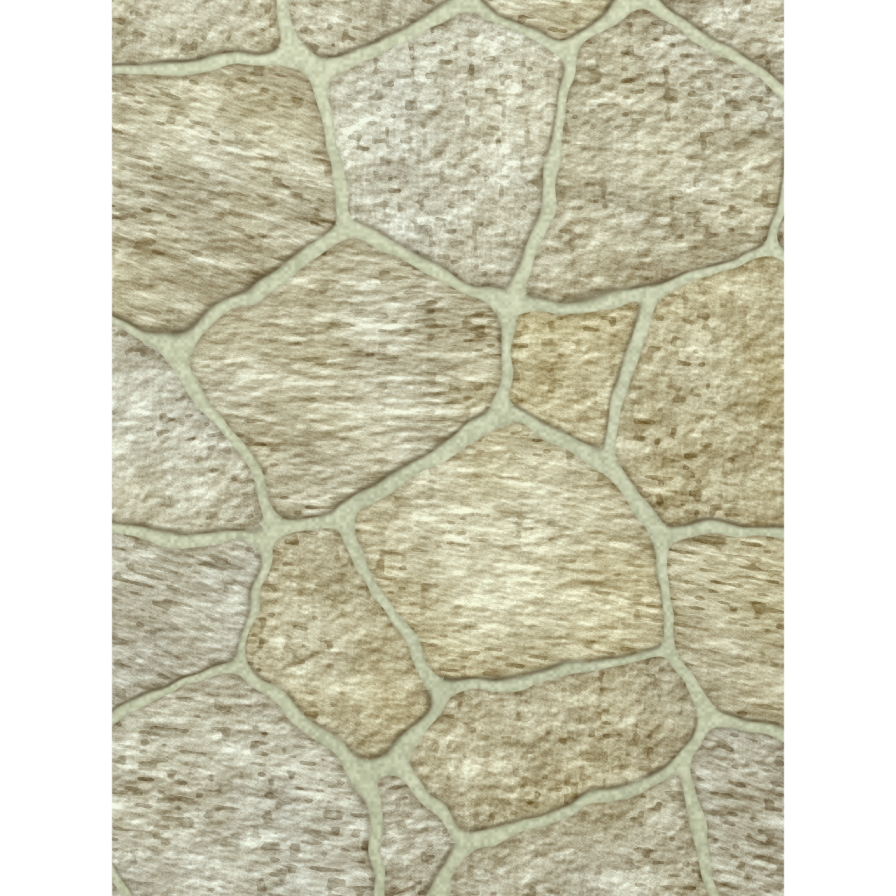
Write a Shadertoy shader that draws this texture.

```glsl
#define PANEL_LEFT 0.125
#define PANEL_RIGHT 0.875
#define STONE_GRID vec2(3.7, 4.5)
#define SIZE_SPREAD 0.028
#define JOINT_HALF_WIDTH 0.0065
#define RELIEF_STRENGTH 1.35
#define PIT_DEPTH 0.42
#define DARK_STONE vec3(0.51, 0.46, 0.33)
#define PALE_STONE vec3(0.87, 0.87, 0.77)
#define JOINT_COLOR vec3(0.78, 0.80, 0.68)

float hash(vec2 p) {
    return fract(sin(dot(p, vec2(127.1, 311.7))) * 43758.5453);
}

float noise(vec2 p) {
    vec2 cell = floor(p), f = fract(p);
    f = f * f * (3.0 - 2.0 * f);
    return mix(mix(hash(cell), hash(cell + vec2(1, 0)), f.x),
               mix(hash(cell + vec2(0, 1)), hash(cell + vec2(1, 1)), f.x), f.y);
}

float fbm(vec2 p) {
    float sum = 0.0, amplitude = 0.533;
    for (int i = 0; i < 4; i++) {
        sum += amplitude * noise(p);
        p = mat2(1.6, 1.2, -1.2, 1.6) * p + 7.3;
        amplitude *= 0.5;
    }
    return sum;
}

// Weighted Voronoi site: position in xy, weight in z
vec3 stoneSite(vec2 cell) {
    vec2 jitter = vec2(hash(cell + 3.1), hash(cell + 17.7));
    return vec3((cell + 0.05 + 0.9 * jitter) / STONE_GRID, SIZE_SPREAD * hash(cell + 41.3));
}

float siteDistance(vec2 p, vec3 site) {
    vec2 d = p - site.xy;
    return dot(d, d) - site.z;
}

// Returns the rounded distance to the stone border, its id and outward normal
float findStone(vec2 p, out vec2 id, out vec2 normal) {
    vec2 base = floor(p * STONE_GRID);
    float nearest = 1e5;
    for (int y = -2; y <= 2; y++)
    for (int x = -2; x <= 2; x++) {
        vec2 cell = base + vec2(x, y);
        float d = siteDistance(p, stoneSite(cell));
        if (d < nearest) { nearest = d; id = cell; }
    }
    vec3 own = stoneSite(id);
    float closest = 1e5, sum = 0.0;
    normal = vec2(0, 1);
    for (int y = -2; y <= 2; y++)
    for (int x = -2; x <= 2; x++) {
        vec2 cell = base + vec2(x, y);
        if (cell == id) continue;
        vec3 other = stoneSite(cell);
        vec2 across = other.xy - own.xy;
        float border = (siteDistance(p, other) - nearest) / (2.0 * length(across));
        sum += exp(-150.0 * border);
        if (border < closest) { closest = border; normal = normalize(across); }
    }
    return -log(sum + 1e-20) / 150.0;
}

// Rough surface height: split plates, lumps and fine grain
float stoneHeight(vec2 p, float plates) {
    float ledge = smoothstep(0.47, 0.57, fbm(p * vec2(13, 19)));
    return 0.32 * plates * ledge + 0.65 * fbm(p * vec2(38, 55)) + 0.75 * fbm(p * vec2(95, 140));
}

void mainImage(out vec4 fragColor, in vec2 fragCoord) {
    vec2 uv = fragCoord / iResolution.xy;
    float pixel = 1.0 / iResolution.y;

    // Wavy stone outlines
    vec2 warped = uv + 0.055 * (vec2(fbm(uv * 5.0), fbm(uv * 5.0 + 31.0)) - 0.5);
    warped += 0.007 * (vec2(noise(uv * 38.0), noise(uv * 38.0 + 57.0)) - 0.5);
    vec2 id, normal;
    float edge = findStone(warped, id, normal);
    float inside = edge - JOINT_HALF_WIDTH * (0.7 + 0.6 * noise(uv * 14.0));

    // Each stone has its own grain direction, stretch and character
    float tone = hash(id + 5.7), streak = hash(id + 23.9), warmth = hash(id + 71.1);
    float plates = smoothstep(0.45, 0.9, hash(id + 88.3));
    float angle = 0.5 * (hash(id + 12.4) - 0.6);
    mat2 turn = mat2(cos(angle), -sin(angle), sin(angle), cos(angle));
    vec2 stretch = mix(vec2(1.0, 0.85), vec2(0.5, 1.2), streak);
    vec2 q = stretch * (turn * uv) + 10.0 * hash(id);
    vec2 toLight = stretch * (turn * vec2(-0.0025, 0.0035));

    // Relief, mottling and clustered pits
    float slope = stoneHeight(q, plates) - stoneHeight(q + toLight, plates);
    float mottle = fbm(q * vec2(24, 34) + 9.0) - 0.5;
    float cluster = smoothstep(0.35, 0.65, fbm(q * 17.0 + 4.0));
    float pits = smoothstep(0.62, 0.78, noise(q * vec2(125, 165))) * (0.3 + 0.7 * cluster);
    float flakes = smoothstep(0.56, 0.66, fbm(q * vec2(42, 62) + 20.0));
    float light = 0.67 + 0.20 * (uv.y - 0.5) - 0.18 * (uv.x - 0.5) + 0.22 * (tone - 0.5);
    light += RELIEF_STRENGTH * slope + 0.7 * mottle + 0.2 * flakes - PIT_DEPTH * pits;
    light += 0.16 * (hash(floor(uv * 512.0)) - 0.5);
    light -= 0.16 * exp(-max(inside, 0.0) / 0.013);

    vec3 color = mix(DARK_STONE, PALE_STONE, clamp(light, -0.35, 1.25));
    float stain = warmth - 0.5 + 0.8 * (fbm(uv * 9.0) - 0.5);
    color += stain * vec3(0.025, 0.0, -0.075);

    // Sandy joints, with a shadow under lower and right stone edges
    vec3 joint = JOINT_COLOR + 0.13 * (noise(uv * 260.0) - 0.5) + 0.08 * (fbm(uv * 30.0) - 0.5);
    joint += 0.07 * (uv.y - 0.5);
    color = mix(joint, color, smoothstep(-pixel, pixel, inside));
    float shade = 0.16 + 0.5 * clamp(dot(normal, vec2(0.35, -0.94)), 0.0, 1.0);
    float rim = exp(-pow((inside - 0.001) / 0.0032, 2.0));
    color = mix(color, DARK_STONE * 0.72, rim * shade * (0.6 + 0.7 * noise(uv * 45.0)));

    // White side margins
    float panel = smoothstep(-pixel, pixel, uv.x - PANEL_LEFT)
                * smoothstep(-pixel, pixel, PANEL_RIGHT - uv.x);
    fragColor = vec4(mix(vec3(1), clamp(color, 0.0, 1.0), panel), 1.0);
}
```
